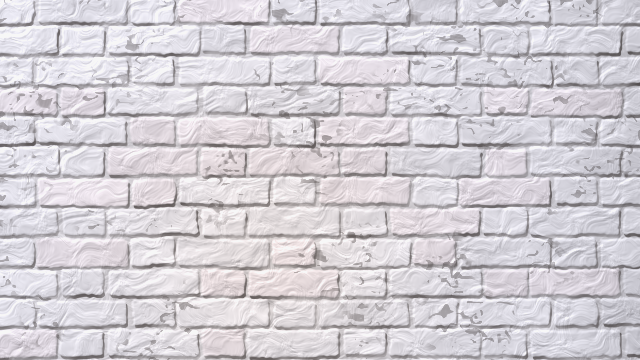
This texture is drawn by a Shadertoy shader. Its source:

```glsl
const float ROW_HEIGHT = 0.0841;
const float BOND_PERIOD = 0.391;    // one stretcher plus one header
const float STRETCHER_SHARE = 0.667;
const vec2 BOND_ORIGIN = vec2(0.0995, 0.9306);
const vec2 TO_LIGHT = vec2(-0.45, 0.89);

const vec3 PAINT = vec3(0.878, 0.868, 0.886);
const vec3 MORTAR = vec3(0.815, 0.803, 0.815);
const vec3 GROOVE = vec3(0.31, 0.285, 0.28);
const vec3 WARM = vec3(1.01, 0.99, 0.972);
const vec3 COOL = vec3(0.985, 0.992, 1.015);

struct Brick {
    float dist;    // negative inside the brick
    vec2 id;
};

float hash(vec2 p) {
    vec3 q = fract(p.xyx * 0.1031);
    q += dot(q, q.yzx + 33.33);
    return fract((q.x + q.y) * q.z);
}

float noise(vec2 p) {
    vec2 cell = floor(p);
    vec2 f = fract(p);
    f = f * f * (3.0 - 2.0 * f);
    float low = mix(hash(cell), hash(cell + vec2(1, 0)), f.x);
    float high = mix(hash(cell + vec2(0, 1)), hash(cell + vec2(1, 1)), f.x);
    return mix(low, high, f.y);
}

float fbm(vec2 p, int octaves) {
    float sum = 0.0;
    float amplitude = 0.5;
    for (int i = 0; i < octaves; i++) {
        sum += amplitude * noise(p);
        p = mat2(1.6, 1.2, -1.2, 1.6) * p + 17.3;
        amplitude *= 0.5;
    }
    return sum;
}

vec2 wobble(vec2 p, float frequency) {
    return vec2(noise(p * frequency), noise(p * frequency + 41.7)) - 0.5;
}

float roundedBox(vec2 p, vec2 halfSize, float radius) {
    vec2 q = abs(p) - halfSize + radius;
    return length(max(q, 0.0)) + min(max(q.x, q.y), 0.0) - radius;
}

// Alternating stretchers and headers, each row shifted by half a period
Brick brickAt(vec2 p) {
    p += 0.006 * wobble(p, 9.0) + 0.005 * wobble(p, 36.0) + 0.004 * wobble(p, 95.0);
    float down = (BOND_ORIGIN.y - p.y) / ROW_HEIGHT;
    float row = floor(down) + 1.0;
    float along = (p.x - BOND_ORIGIN.x) / BOND_PERIOD - 0.5 * mod(row, 2.0);
    float header = step(STRETCHER_SHARE, fract(along));
    float share = mix(STRETCHER_SHARE, 1.0 - STRETCHER_SHARE, header);
    vec2 id = vec2(2.0 * floor(along) + header, row);

    vec2 local = vec2((fract(along) - header * STRETCHER_SHARE - 0.5 * share) * BOND_PERIOD,
                      (0.5 - fract(down)) * ROW_HEIGHT);
    local += 0.005 * (vec2(hash(id + 3.1), hash(id + 8.7)) - 0.5);
    vec2 halfSize = 0.5 * vec2(share * BOND_PERIOD, ROW_HEIGHT) - 0.0055;
    halfSize -= 0.003 * (hash(id + 5.9) - 0.5);
    return Brick(roundedBox(local, halfSize, 0.008), id);
}

// Thick brushed paint over the brick profile
float relief(vec2 p, float dist) {
    vec2 brushed = mat2(0.9, -0.35, 0.35, 0.9) * p * vec2(24.0, 40.0);
    brushed += 2.2 * wobble(p, 22.0);
    return fbm(brushed, 4) + 0.28 * smoothstep(0.004, -0.007, dist);
}

float slopeLight(vec2 p, float dist, float stepSize) {
    vec2 q = p + TO_LIGHT * stepSize;
    return relief(p, dist) - relief(q, brickAt(q).dist);
}

// Shade cast on the mortar by the brick above and to the left
float castShadow(vec2 p, float dist) {
    float caster = brickAt(p + vec2(-0.0045, 0.0085)).dist;
    float covered = smoothstep(0.002, -0.002, caster) * smoothstep(-0.0025, 0.002, dist);
    float depth = smoothstep(0.25, 0.75, fbm(p * vec2(13.0, 17.0) + 5.0, 3));
    return covered * mix(0.3, 1.0, depth);
}

float pits(vec2 p) {
    float spots = smoothstep(0.72, 0.86, noise(p * vec2(48.0, 85.0) + 2.0 * wobble(p, 60.0)));
    return spots * smoothstep(0.42, 0.7, noise(p * 8.0 + 23.0));
}

// Bright upper left, dim right side
float ambient(vec2 p, float aspect) {
    float x = p.x / aspect;
    float glow = 0.05 * exp(-4.0 * length(vec2(x, 1.0 - p.y)));
    return 1.015 + glow - 0.035 * x - 0.08 * smoothstep(0.82, 1.05, x);
}

void mainImage(out vec4 fragColor, in vec2 fragCoord) {
    vec2 p = fragCoord / iResolution.y;
    float aspect = iResolution.x / iResolution.y;
    Brick brick = brickAt(p);

    // Painted surface with a slight tone for each brick
    float face = smoothstep(0.003, -0.003, brick.dist);
    vec3 paint = PAINT + 0.055 * (hash(brick.id) - 0.5);
    paint *= mix(vec3(1.0), vec3(1.008, 0.985, 0.985), step(0.8, hash(brick.id + 2.3)));
    vec3 color = mix(MORTAR, paint, face);

    // Relief, stains and shadows
    color += 0.7 * slopeLight(p, brick.dist, 0.004);
    color += 0.09 * (fbm(p * vec2(18.0, 26.0), 3) - 0.44);
    color = mix(color, GROOVE, 0.4 * pits(p));
    color = mix(color, GROOVE, 0.8 * castShadow(p, brick.dist));

    // Room light: warm low centre, cool edges
    float warmth = exp(-5.0 * dot(p - vec2(0.75, 0.3), p - vec2(0.75, 0.3)));
    color *= mix(COOL, WARM, warmth) * ambient(p, aspect);
    fragColor = vec4(clamp(color, 0.0, 0.97), 1.0);
}
```
